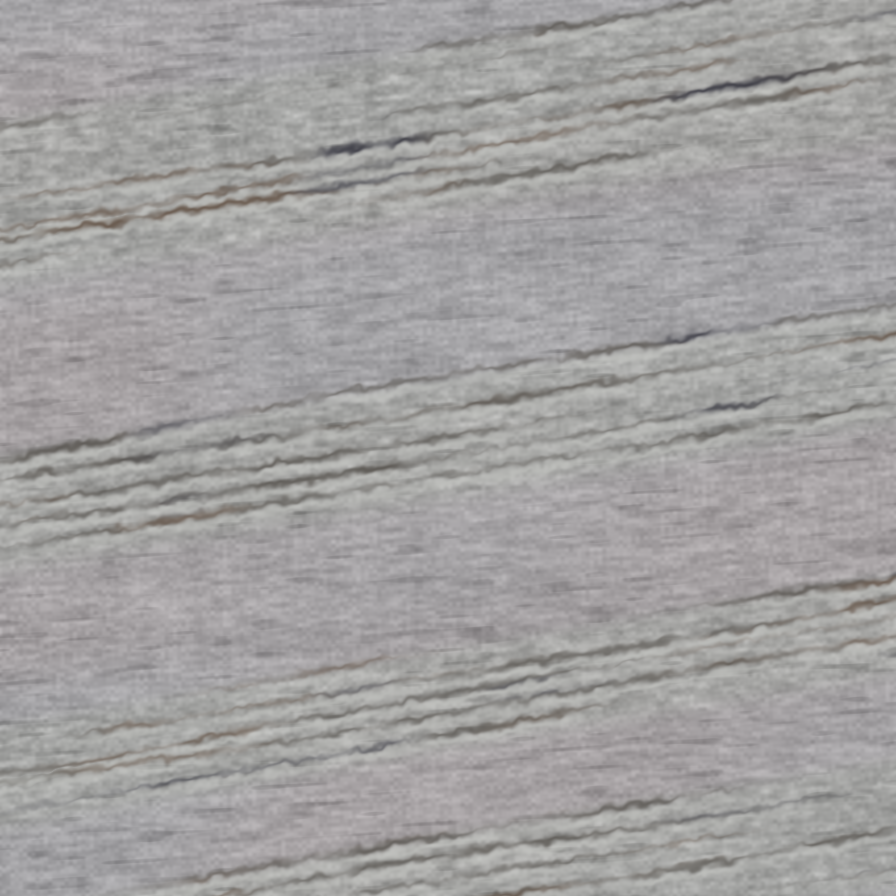
Write a Shadertoy shader that draws this texture.

```glsl
const float GRAIN_SLOPE = 0.168;
const vec3 PALE_WOOD = vec3(0.646, 0.643, 0.654);
const vec3 ROSY_WOOD = vec3(0.650, 0.625, 0.630);
const vec3 PORE_WOOD = vec3(0.645, 0.650, 0.638);
const vec3 RIDGE = vec3(0.765, 0.770, 0.755);
const vec3 GROOVE_GREY = vec3(0.335, 0.320, 0.300);
const vec3 GROOVE_BROWN = vec3(0.400, 0.310, 0.245);
const vec3 GROOVE_INK = vec3(0.190, 0.190, 0.230);

float hash(vec2 p) {
    return fract(sin(dot(p, vec2(127.1, 311.7))) * 43758.5453);
}

float noise(vec2 p) {
    vec2 i = floor(p), f = fract(p);
    f = f * f * (3.0 - 2.0 * f);
    return mix(mix(hash(i), hash(i + vec2(1, 0)), f.x),
               mix(hash(i + vec2(0, 1)), hash(i + vec2(1, 1)), f.x), f.y);
}

// Noise centred on zero
float signedNoise(vec2 p) {
    return noise(p) - 0.5;
}

float ridge(float d, float width) {
    return exp(-d * d / (width * width));
}

// One broken, ragged groove: x is the dark cut, y its lit lower lip
vec2 groove(vec2 p, float centre, float seed) {
    float wander = 0.014 * signedNoise(vec2(p.x * 2.5, seed));
    float ragged = 0.0070 * signedNoise(p * vec2(75.0, 95.0) + seed)
                 + 0.0035 * signedNoise(p * vec2(150.0, 170.0) + seed);
    float d = p.y - centre - wander + ragged;
    float presence = smoothstep(0.30, 0.62, noise(vec2(p.x * 3.2 + seed, seed * 1.7)));
    float chips = smoothstep(0.12, 0.65, noise(vec2(p.x * 26.0, seed + 4.0)));
    float depth = mix(0.35, 1.0, noise(vec2(p.x * 7.0, seed + 9.0)));
    float width = mix(0.0022, 0.0046, presence * depth);
    float cut = ridge(d, width) * presence * depth * mix(0.35, 1.0, chips);
    float lip = ridge(d + 0.0095, 0.0048) * presence * mix(0.5, 1.0, chips);
    return vec2(cut, lip);
}

// A band of parallel grooves; z is the soft mask of the whole band
vec3 grooveBand(vec2 p, float top, int count, float spacing, float seed) {
    vec2 marks = vec2(0.0);
    for (int i = 0; i < count; i++) {
        float id = seed + float(i) * 7.31;
        float jitter = 0.35 * (hash(vec2(id, 2.0)) - 0.5);
        marks = max(marks, groove(p, top - (float(i) + jitter) * spacing, id));
    }
    float bottom = top - float(count) * spacing;
    float mask = smoothstep(bottom - 0.015, bottom + 0.02, p.y)
               * (1.0 - smoothstep(top - 0.01, top + 0.015, p.y));
    return vec3(marks, mask);
}

// Fine, nearly level fibres and speckle of the smooth wood
float fibres(vec2 uv) {
    vec2 p = vec2(uv.x, uv.y - 0.06 * uv.x);
    float tone = 0.085 * signedNoise(p * vec2(32.0, 170.0))
               + 0.055 * signedNoise(p * vec2(75.0, 230.0) + 31.0)
               + 0.070 * signedNoise(uv * 215.0 + 57.0)
               + 0.030 * signedNoise(p * vec2(5.0, 22.0) + 13.0);
    float dashes = smoothstep(0.72, 0.95, noise(p * vec2(24.0, 135.0) + 83.0));
    return tone - 0.075 * dashes;
}

void mainImage(out vec4 fragColor, in vec2 fragCoord) {
    vec2 uv = fragCoord / iResolution.xy;
    vec2 p = vec2(uv.x, uv.y - GRAIN_SLOPE * uv.x);
    p.y += 0.010 * signedNoise(p * vec2(1.8, 3.0) + 5.0);

    // Grooved bands, top to bottom
    vec3 bands = grooveBand(p, 0.865, 8, 0.0235, 3.0);
    bands = max(bands, grooveBand(p, 0.490, 5, 0.0260, 71.0));
    bands = max(bands, grooveBand(p, 0.190, 5, 0.0230, 142.0));
    bands = max(bands, grooveBand(p, -0.020, 6, 0.0240, 219.0));

    // Smooth wood with a slow drift of hue
    float rosy = smoothstep(0.35, 0.8, noise(p * vec2(2.0, 7.0) + 19.0));
    vec3 color = mix(PALE_WOOD, ROSY_WOOD, 0.7 * rosy);
    color = mix(color, PORE_WOOD, 0.75 * bands.z);
    color += fibres(uv);

    // Crumbled surface inside the bands
    float crumbs = signedNoise(p * vec2(70.0, 110.0) + 41.0)
                 + 0.6 * signedNoise(p * vec2(130.0, 180.0) + 23.0);
    color += 0.085 * crumbs * bands.z;

    // Lit lips, then dark cuts with brown and inky stretches
    color = mix(color, RIDGE, 0.62 * bands.y);
    float brown = smoothstep(0.50, 0.80, noise(p * vec2(5.0, 28.0) + 67.0));
    float ink = smoothstep(0.72, 0.90, noise(p * vec2(5.0, 30.0) + 97.0));
    vec3 cutColor = mix(mix(GROOVE_GREY, GROOVE_BROWN, 0.7 * brown), GROOVE_INK, ink);
    color = mix(color, cutColor, 0.88 * bands.x);

    fragColor = vec4(clamp(color, 0.0, 1.0), 1.0);
}
```
